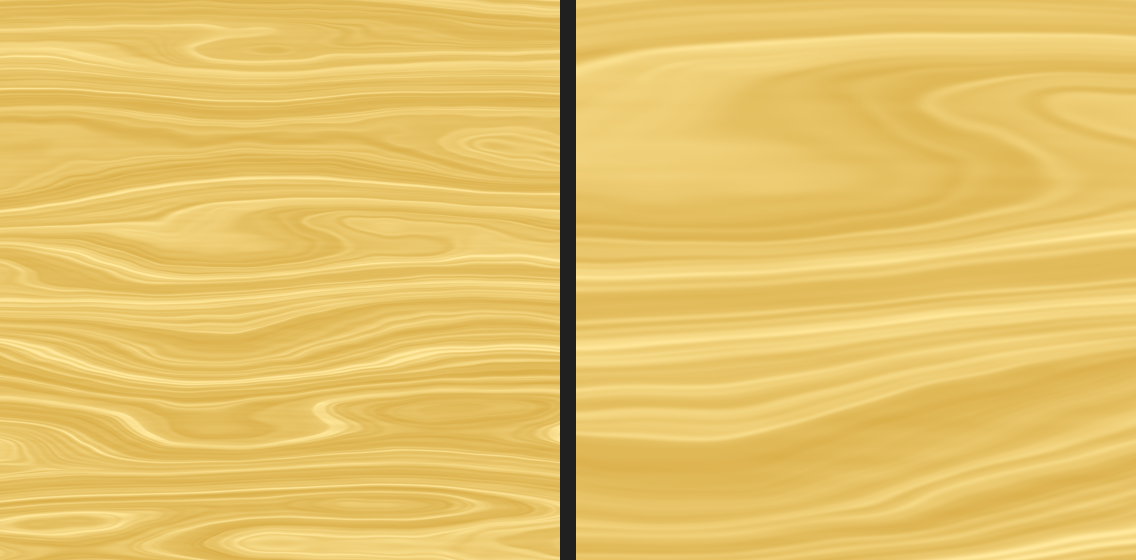
Left, the full canvas; right, a detail of the centre.
Write a WebGL 1 fragment shader that draws this texture.

```glsl
precision highp float;
// Pale yellow wood with horizontal grain, thin bands and stretched oval knots.
// A smooth height field, tilted along y and swollen by stretched noise, is cut
// into growth rings: the tone is layered 1D noise of the height.

uniform vec2 u_resolution;

const vec3 DARK_WOOD = vec3(0.866, 0.704, 0.312);
const vec3 PALE_WOOD = vec3(0.992, 0.895, 0.588);

const float TILT = 4.5;                       // height gained from bottom to top
const vec2 SWELL_SCALE = vec2(1.25, 7.5);     // large ovals
const float SWELL_HEIGHT = 0.78;
const float KNOTTY_GAIN = 1.7;                // stronger swell near the bottom
const vec2 BEND_SCALE = vec2(2.4, 14.0);      // medium bends of the bands
const float BEND_HEIGHT = 0.11;
const vec2 RIPPLE_SCALE = vec2(6.0, 20.0);    // wavy tips of the ovals
const float RIPPLE_HEIGHT = 0.045;
const vec2 FRAY_SCALE = vec2(14.0, 42.0);     // small frayed edges
const float FRAY_HEIGHT = 0.018;

const int RING_LAYERS = 4;
const float RING_FREQUENCY = 11.0;
const float RING_STRENGTH = 0.30;
const float RING_STEP = 2.15;                 // frequency ratio of ring layers
const float RING_FADE = 0.90;                 // strength ratio of ring layers
const float RING_CONTRAST = 2.05;
const float CALM_CONTRAST = 0.55;             // share left where rings are wide
const float CALM_SLOPE = 3.0;
const float HIGHLIGHT_SKEW = 0.6;
const float BASE_TONE = 0.345;
const vec2 FIBRE_SCALE = vec2(6.0, 130.0);
const float FIBRE_STRENGTH = 0.16;
const float SOFTNESS = 0.0018;                // smallest detail, canvas units

float hash1(float n) {
  n = fract(n * 0.1031);
  n *= n + 33.33;
  return fract(n * (n + n));
}

vec2 hash2(vec2 p) {
  vec3 q = fract(p.xyx * vec3(0.1031, 0.1030, 0.0973));
  q += dot(q, q.yzx + 33.33);
  return fract((q.xx + q.yz) * q.zy);
}

float cornerSlope(vec2 cell, vec2 corner, vec2 f) {
  return dot(hash2(cell + corner) * 2.0 - 1.0, f - corner);
}

// Gradient noise, centred on zero.
float noise2(vec2 p) {
  vec2 cell = floor(p);
  vec2 f = p - cell;
  vec2 w = f * f * f * (f * (f * 6.0 - 15.0) + 10.0);
  float low = mix(cornerSlope(cell, vec2(0.0), f),
                  cornerSlope(cell, vec2(1.0, 0.0), f), w.x);
  float high = mix(cornerSlope(cell, vec2(0.0, 1.0), f),
                   cornerSlope(cell, vec2(1.0), f), w.x);
  return mix(low, high, w.y);
}

// Value noise along a line, from 0 to 1.
float noise1(float x) {
  float cell = floor(x);
  float f = x - cell;
  return mix(hash1(cell), hash1(cell + 1.0), f * f * (3.0 - 2.0 * f));
}

// Height field whose level lines are the growth rings.
float woodHeight(vec2 p) {
  float swell = SWELL_HEIGHT * mix(KNOTTY_GAIN, 1.0, smoothstep(0.05, 0.4, p.y));
  float height = TILT * p.y + swell * noise2(p * SWELL_SCALE + vec2(13.3, 41.7));
  height += BEND_HEIGHT * noise2(p * BEND_SCALE + vec2(57.1, 8.4));
  height += RIPPLE_HEIGHT * noise2(p * RIPPLE_SCALE + vec2(31.6, 72.2));
  height += FRAY_HEIGHT * noise2(p * FRAY_SCALE + vec2(90.5, 19.8));
  return height;
}

// Layered rings around zero; layers finer than the footprint fade out.
float ringTone(float height, float footprint) {
  float tone = 0.0;
  float strength = RING_STRENGTH;
  float frequency = RING_FREQUENCY;
  for (int i = 0; i < RING_LAYERS; i++) {
    float visible = 1.0 - smoothstep(0.5, 1.3, frequency * footprint);
    float ring = noise1(frequency * height + 37.0 * float(i + 1));
    tone += strength * visible * (ring - 0.5);
    frequency *= RING_STEP;
    strength *= RING_FADE;
  }
  return tone;
}

void main() {
  float side = min(u_resolution.x, u_resolution.y);
  vec2 p = gl_FragCoord.xy / side;

  // Rings, smoothed by the local height change and calmer where it is small.
  float delta = max(SOFTNESS, 1.0 / side);
  float height = woodHeight(p);
  vec2 rise = vec2(woodHeight(p + vec2(delta, 0.0)),
                   woodHeight(p + vec2(0.0, delta))) - height;
  float footprint = length(rise);
  float calm = smoothstep(0.0, CALM_SLOPE, footprint / delta);
  float rings = RING_CONTRAST * mix(CALM_CONTRAST, 1.0, calm)
              * ringTone(height, footprint);

  // Fine fibres along the grain, following its gentle bends.
  vec2 fibrePoint = p + vec2(0.0, 0.03 * noise2(p * vec2(2.0, 4.0)));
  float fibres = FIBRE_STRENGTH * noise2(fibrePoint * FIBRE_SCALE);

  float tone = BASE_TONE + rings + HIGHLIGHT_SKEW * rings * rings + fibres;
  vec3 color = mix(DARK_WOOD, PALE_WOOD, clamp(tone, -0.2, 1.08));
  gl_FragColor = vec4(color, 1.0);
}
```
